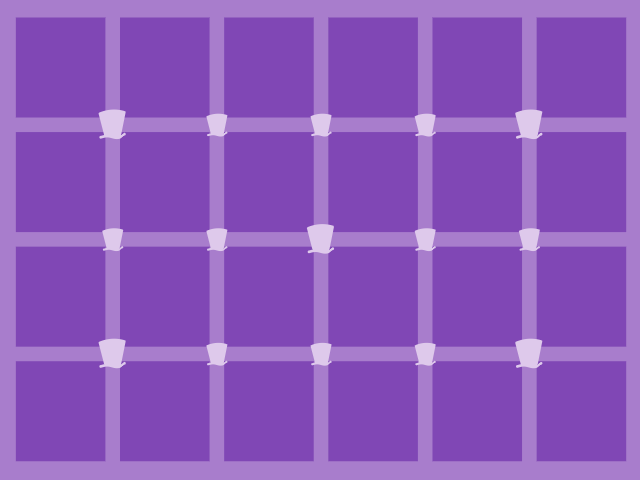
Give the GLSL for this pattern, as a WebGL 1 fragment shader.

```glsl
precision highp float;
// Purple tiles in a 6 by 4 lattice, with pale top hats in two sizes on the inner crossings.

uniform vec2 u_resolution;

// Lengths are fractions of the canvas height.
const vec2 LATTICE_CENTER = vec2(0.6688, 0.5013);
const vec2 PITCH = vec2(0.2170, 0.2387);
const vec2 TILE_HALF_SIZE = vec2(0.0933, 0.1042);
const float LARGE_HAT = 0.0289;
const float SMALL_HAT = 0.0223;

const vec3 TILE_COLOR = vec3(0.50, 0.28, 0.71);
const vec3 LINE_COLOR = vec3(0.66, 0.49, 0.80);
const vec3 HAT_COLOR = vec3(0.87, 0.79, 0.92);

float coverage(float dist, float pixel) {
    return clamp(0.5 - dist / pixel, 0.0, 1.0);
}

float smoothMax(float a, float b, float k) {
    float h = max(k - abs(a - b), 0.0) / k;
    return max(a, b) + 0.25 * h * h * k;
}

float boxDistance(vec2 p, vec2 halfSize) {
    vec2 d = abs(p) - halfSize;
    return length(max(d, 0.0)) + min(max(d.x, d.y), 0.0);
}

// Height of the wavy brim, curling up at its right end.
float brimHeight(float x) {
    return -0.87 - 0.06 * sin(4.5 * (x + 0.05)) + 0.16 * smoothstep(0.5, 0.9, x);
}

float brimDistance(vec2 p, float radius) {
    float x = clamp(p.x, -0.86, 0.84);
    return length(vec2(p.x - x, p.y - brimHeight(x))) - radius;
}

// Tapered crown with a bowed top, resting on the brim.
float crownDistance(vec2 p) {
    float left = (-0.81 - 0.26 * p.y - p.x) / length(vec2(1.0, 0.26));
    float right = (p.x - 0.752 - 0.20 * p.y) / length(vec2(1.0, 0.20));
    float bow = p.x - 0.1;
    float top = p.y - 1.1 + 0.19 * bow * bow;
    float sides = smoothMax(max(left, right), top, 0.1);
    return max(sides, brimHeight(p.x) - p.y);
}

float hatDistance(vec2 p, float size) {
    vec2 q = p / size;
    return size * min(crownDistance(q), brimDistance(q, 0.1));
}

// 1 at the four outer corners and the center of the hat lattice, else 0.
float isLargeHat(vec2 node) {
    vec2 n = abs(node);
    float corner = step(1.5, n.x) * step(0.5, n.y);
    float center = 1.0 - step(0.5, n.x + n.y);
    return max(corner, center);
}

void main() {
    float pixel = 1.0 / u_resolution.y;
    vec2 p = gl_FragCoord.xy * pixel - LATTICE_CENTER;

    // Tiles
    vec2 cell = clamp(floor(p / PITCH), vec2(-3.0, -2.0), vec2(2.0, 1.0));
    float tile = boxDistance(p - (cell + 0.5) * PITCH, TILE_HALF_SIZE);
    vec3 color = mix(LINE_COLOR, TILE_COLOR, coverage(tile, pixel));

    // Hats on the crossings
    vec2 node = clamp(floor(p / PITCH + 0.5), vec2(-2.0, -1.0), vec2(2.0, 1.0));
    float large = isLargeHat(node);
    vec2 offset = mix(vec2(0.0010, -0.0014), vec2(0.0), large);
    float size = mix(SMALL_HAT, LARGE_HAT, large);
    float hat = hatDistance(p - node * PITCH - offset, size);
    color = mix(color, HAT_COLOR, coverage(hat, pixel));

    gl_FragColor = vec4(color, 1.0);
}
```
